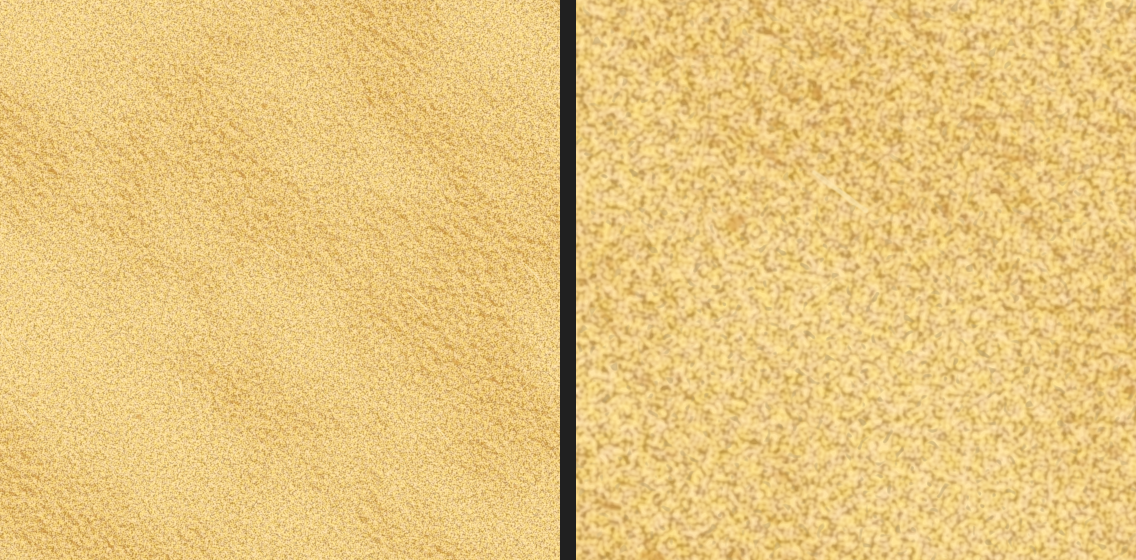
Left, the full canvas; right, a detail of the centre.
This texture is drawn by a three.js fragment shader. Its source:

```glsl
// Fine golden sand: gradient-noise grain and side-lit crumbs, rougher and warmer
// along drifting diagonal patches, with grey specks, rusty pits and pale straws.
varying vec2 vUv;

const vec3 SAND_SHADE = vec3(0.80, 0.65, 0.36);
const vec3 SAND_BASE  = vec3(0.940, 0.805, 0.515);
const vec3 SAND_LIGHT = vec3(0.995, 0.885, 0.60);
const vec3 SPECK_GREY = vec3(0.72, 0.62, 0.41);
const vec3 RUST       = vec3(0.82, 0.58, 0.24);
const vec3 STRAW      = vec3(0.99, 0.91, 0.70);
const vec3 WARM_TINT  = vec3(-0.012, -0.030, -0.050);

const float GRAIN_SCALE    = 190.0;  // grains across the canvas
const float CLUMP_SCALE    = 56.0;   // crumbs across the canvas
const float PATCH_SCALE    = 3.2;    // rough patches across the canvas
const float GRAIN_CONTRAST = 2.1;
const float CLUMP_CONTRAST = 0.95;
const float PATCH_CONTRAST = 0.22;
const float RUST_AMOUNT    = 0.6;
const float HUE_CONTRAST   = 0.12;
const vec2  LIGHT_STEP     = vec2(0.0022, 0.0036);
const int   STRAW_COUNT    = 7;
const int   PIT_COUNT      = 12;

vec2 hash2(vec2 p) {
  vec3 q = fract(p.xyx * vec3(0.1031, 0.1030, 0.0973));
  q += dot(q, q.yzx + 33.33);
  return fract((q.xx + q.yz) * q.zy);
}

float cornerSlope(vec2 cell, vec2 offset) {
  float angle = 6.28319 * hash2(cell).x;
  return dot(vec2(cos(angle), sin(angle)), offset);
}

// Gradient noise, about -0.7 to 0.7
float noise(vec2 p) {
  vec2 i = floor(p), f = fract(p), e = vec2(1.0, 0.0);
  vec2 u = f * f * f * (f * (f * 6.0 - 15.0) + 10.0);
  float low  = mix(cornerSlope(i, f), cornerSlope(i + e, f - e), u.x);
  float high = mix(cornerSlope(i + e.yx, f - e.yx), cornerSlope(i + 1.0, f - 1.0), u.x);
  return mix(low, high, u.y);
}

vec2 rotate(vec2 p, float angle) {
  float c = cos(angle), s = sin(angle);
  return vec2(c * p.x - s * p.y, s * p.x + c * p.y);
}

// Height of the crumbly surface, longer along the falling diagonal
float clumpHeight(vec2 p) {
  vec2 q = rotate(p, 0.8) * CLUMP_SCALE + 60.0;
  return noise(q * vec2(0.75, 1.1)) + 0.6 * noise(q * 2.1 + 17.0);
}

// Fine grain in three octaves, each turned to hide the lattice
float grainTone(vec2 p) {
  float coarse = noise(rotate(p, 0.4) * GRAIN_SCALE * 0.55 + 90.0);
  float middle = noise(rotate(p, 1.1) * GRAIN_SCALE + 210.0);
  float fine   = noise(rotate(p, 0.2) * GRAIN_SCALE * 1.75 + 130.0);
  return 0.28 * coarse + 0.55 * middle + 0.85 * fine;
}

float segmentDistance(vec2 p, vec2 halfLength) {
  float t = clamp(dot(p, halfLength) / dot(halfLength, halfLength), -1.0, 1.0);
  return length(p - halfLength * t);
}

void main() {
  vec2 p = vUv;

  // Rough patches, stretched from upper left to lower right
  vec2 q = rotate(p, 0.8) * PATCH_SCALE * vec2(0.75, 1.3) + 20.0;
  float drift = noise(q) + 0.5 * noise(q * 2.3 + 8.0) + 0.4 * noise(q * 5.1 + 31.0);
  float rough = smoothstep(-0.3, 0.6, drift);

  // Grain and side-lit crumbs
  float relief = clumpHeight(p) - clumpHeight(p + LIGHT_STEP);
  float tone = GRAIN_CONTRAST * grainTone(p)
             + CLUMP_CONTRAST * relief * mix(0.35, 1.1, rough)
             - PATCH_CONTRAST * drift;
  vec3 color = mix(SAND_BASE, SAND_SHADE, clamp(-tone, 0.0, 1.3));
  color = mix(color, SAND_LIGHT, clamp(tone, 0.0, 1.0));

  // Warm and pale grains, warmer in rough patches
  color.b += HUE_CONTRAST * noise(rotate(p, 0.9) * GRAIN_SCALE * 0.6 + 300.0);
  color += WARM_TINT * (rough - 0.35);

  // Grey specks between grains
  float speck = smoothstep(0.28, 0.5, noise(rotate(p, 0.55) * GRAIN_SCALE * 0.95 + 410.0));
  color = mix(color, SPECK_GREY, 0.55 * speck * (1.0 - 0.5 * rough));

  // Rusty crevices on the shaded sides of crumbs
  float crevice = smoothstep(0.15, 0.65, -relief) * rough;
  color = mix(color, RUST, RUST_AMOUNT * crevice);

  // Scattered pits with ragged rims
  float ragged = 0.007 * noise(p * 130.0 + 40.0);
  for (int i = 0; i < PIT_COUNT; i++) {
    vec2 seed = hash2(vec2(float(i) + 3.0, 71.0));
    float radius = mix(0.003, 0.007, hash2(seed * 97.0).x);
    float d = length((p - seed) * vec2(0.9, 1.1)) + ragged;
    color = mix(color, RUST, 0.5 * (1.0 - smoothstep(0.2 * radius, 1.3 * radius, d)));
  }

  // Thin pale straws
  for (int i = 0; i < STRAW_COUNT; i++) {
    vec2 seed = hash2(vec2(float(i) + 11.0, 29.0));
    vec2 shape = hash2(seed * 83.0 + 5.0);
    vec2 halfLength = rotate(vec2(mix(0.006, 0.03, shape.x), 0.0), -0.9 + 1.2 * (shape.y - 0.5));
    float d = segmentDistance(p - seed, halfLength) + 0.1 * ragged;
    color = mix(color, STRAW, 0.65 * (1.0 - smoothstep(0.0006, 0.0022, d)));
  }

  gl_FragColor = vec4(clamp(color, 0.0, 1.0), 1.0);
}
```
